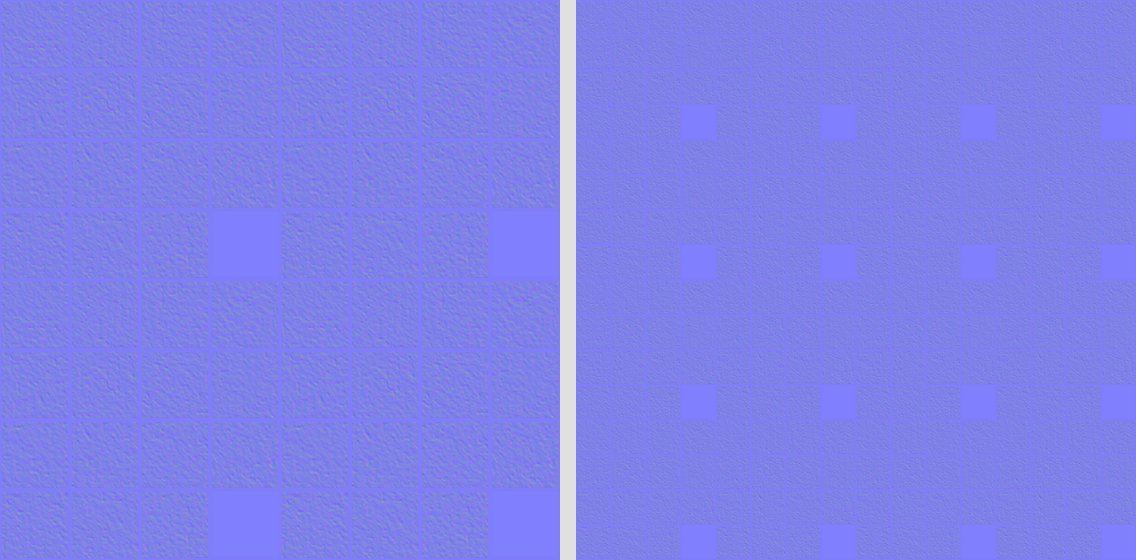
Left: one tile. Right: repeated 2 by 2.
Write a WebGL 1 fragment shader that draws this texture map.

```glsl
precision highp float;
// Normal map of an 8 by 8 grid of finely rough plaster tiles, with a smooth tile in every fourth row and column.

uniform vec2 u_resolution;

const float TILES = 8.0;             // tiles across and down
const float SMOOTH_EVERY = 4.0;      // spacing of the smooth tiles
const vec2 SMOOTH_CELL = vec2(3.0, 0.0);
const float GROUT_HALF = 0.025;      // half joint width, in tiles
const float RIM_INSET = 0.037;       // bevel line, in tiles from the edge
const float RIM_HALF = 0.005;
const float RIM_TILT = 0.015;
const float RIM_SHADE = 0.045;
const float PLASTER_REPEATS = 2.0;   // plaster blocks across and down
const float GRAIN = 104.0;           // noise cells across one block
const float FINE_GRAIN = 170.0;
const float COARSE_GRAIN = 50.0;
const float PIT_GRAIN = 76.0;
const float PIT_DEPTH = 0.60;
const float SLOPE_STEP = 0.36;       // in grain cells
const float SLOPE_GAIN = 0.125;
const float BLUE_LEAN = 1.0;         // blue lost on upward slopes
const float BLUE_STEEP = 3.0;        // blue lost on steep slopes
const vec3 ROUGH_COLOR = vec3(0.497, 0.505, 0.909);
const vec3 FLAT_COLOR = vec3(0.500, 0.500, 1.000);
const vec3 GROUT_COLOR = vec3(0.502, 0.491, 0.980);

float hash(vec2 p) {
  return fract(sin(dot(p, vec2(127.1, 311.7))) * 43758.5453);
}

// Value noise whose lattice wraps at the block edge
float wrapNoise(vec2 uv, float cells, float seed) {
  vec2 p = uv * cells;
  vec2 i = floor(p);
  vec2 f = p - i;
  f = f * f * (3.0 - 2.0 * f);
  vec2 a = mod(i, cells);
  vec2 b = mod(i + 1.0, cells);
  float low = mix(hash(a + seed), hash(vec2(b.x, a.y) + seed), f.x);
  float high = mix(hash(vec2(a.x, b.y) + seed), hash(b + seed), f.x);
  return mix(low, high, f.y);
}

float plasterHeight(vec2 uv) {
  float height = 0.60 * wrapNoise(uv, GRAIN, 3.0);
  height += 0.42 * wrapNoise(uv, FINE_GRAIN, 17.0);
  height += 0.30 * wrapNoise(uv, COARSE_GRAIN, 41.0);
  float pit = smoothstep(0.76, 0.98, wrapNoise(uv, PIT_GRAIN, 67.0));
  return height - PIT_DEPTH * pit;
}

vec3 plasterNormal(vec2 uv) {
  vec2 e = vec2(SLOPE_STEP / GRAIN, 0.0);
  vec2 tilt = SLOPE_GAIN * vec2(
    plasterHeight(uv - e.xy) - plasterHeight(uv + e.xy),
    plasterHeight(uv - e.yx) - plasterHeight(uv + e.yx));
  float blueLoss = BLUE_LEAN * tilt.y + BLUE_STEEP * dot(tilt, tilt);
  return ROUGH_COLOR + vec3(tilt, -blueLoss);
}

void main() {
  vec2 uv = gl_FragCoord.xy / u_resolution;
  float soft = 0.6 * TILES / min(u_resolution.x, u_resolution.y);

  // Tile position and distance to its nearest edge
  vec2 cell = floor(uv * TILES);
  vec2 local = fract(uv * TILES) - 0.5;
  vec2 reach = abs(local);
  float edge = 0.5 - max(reach.x, reach.y);
  vec2 outward = reach.x > reach.y ? vec2(sign(local.x), 0.0) : vec2(0.0, sign(local.y));

  // Plaster or smooth face
  vec2 offCell = abs(mod(cell, SMOOTH_EVERY) - SMOOTH_CELL);
  float isSmooth = 1.0 - step(0.5, max(offCell.x, offCell.y));
  vec3 plaster = plasterNormal(fract(uv * PLASTER_REPEATS));
  vec3 color = mix(plaster, FLAT_COLOR, isSmooth);

  // Bevel line just inside the joint
  float rim = 1.0 - smoothstep(RIM_HALF - soft, RIM_HALF + soft, abs(edge - RIM_INSET));
  color += rim * vec3(RIM_TILT * outward, -RIM_SHADE);

  // Flat joints
  float face = smoothstep(GROUT_HALF - soft, GROUT_HALF + soft, edge);
  color = mix(GROUT_COLOR, color, face);

  gl_FragColor = vec4(clamp(color, 0.0, 1.0), 1.0);
}
```
